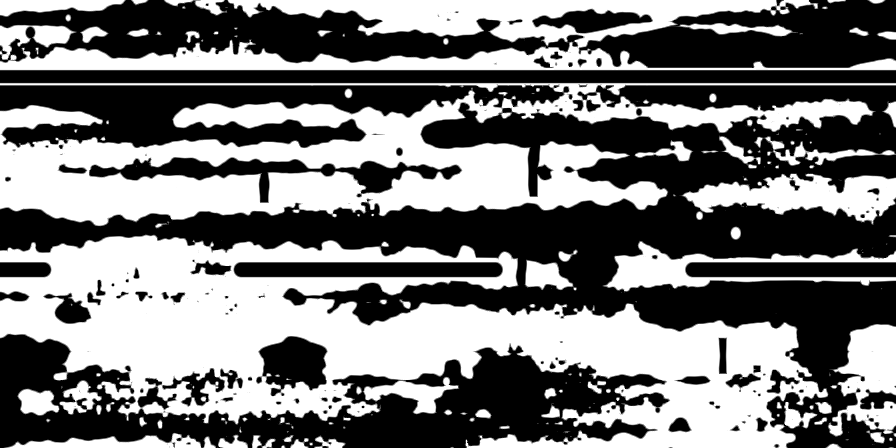
A WebGL 2 fragment shader for this texture:

```glsl
#version 300 es
precision highp float;
// Torn black and white horizontal streaks with a ruled line and a row of capsules.

uniform vec2 u_resolution;
out vec4 fragColor;

// Lengths are in canvas heights.
const float EDGE_PIXELS = 1.35;
const float FIELD_LIMIT = 0.030;
const float STREAK_AMOUNT = 0.018;
const float RAG_AMOUNT = 0.015;
const float CHIP_AMOUNT = 0.009;
const float GRIT_AMOUNT = 0.022;
const float BLOT_AMOUNT = 0.050;

const float RULE_Y = 0.829;
const float RULE_HALF = 0.0145;
const float RULE_HALO = 0.0050;
const float CAPSULE_Y = 0.398;
const float CAPSULE_START = 0.522;
const float CAPSULE_PERIOD = 1.008;
const float CAPSULE_LENGTH = 0.600;
const float CAPSULE_RADIUS = 0.0165;
const float CAPSULE_HALO = 0.0090;

const int DOT_COUNT = 28;
const int DRIP_COUNT = 4;
const int BAND_COUNT = 11;

// Each band: height, half thickness, growth to the right, patchiness.
const vec4 BANDS[BAND_COUNT] = vec4[BAND_COUNT](
  vec4(0.953, 0.020, 0.012, 0.070),
  vec4(0.898, 0.025, 0.004, 0.015),
  vec4(0.789, 0.024, 0.000, 0.015),
  vec4(0.700, 0.018, 0.004, 0.050),
  vec4(0.620, 0.006, 0.000, 0.060),
  vec4(0.485, 0.036, 0.014, 0.030),
  vec4(0.338, 0.020, 0.030, 0.030),
  vec4(0.215, 0.008, -0.006, 0.090),
  vec4(0.150, 0.018, -0.012, 0.050),
  vec4(0.105, 0.013, -0.004, 0.040),
  vec4(0.040, 0.020, -0.010, 0.050));

float hash(vec2 p) {
  vec3 q = fract(p.xyx * vec3(0.1031, 0.1030, 0.0973));
  q += dot(q, q.yzx + 33.33);
  return fract((q.x + q.y) * q.z);
}

float noise(vec2 p) {
  vec2 cell = floor(p), f = fract(p);
  f = f * f * (3.0 - 2.0 * f);
  float low = mix(hash(cell), hash(cell + vec2(1, 0)), f.x);
  float high = mix(hash(cell + vec2(0, 1)), hash(cell + vec2(1, 1)), f.x);
  return mix(low, high, f.y);
}

float signedNoise(vec2 p) { return 2.0 * noise(p) - 1.0; }

// Ink is positive, paper is negative.
float bandField(vec2 p) {
  float ink = -FIELD_LIMIT;
  for (int i = 0; i < BAND_COUNT; i++) {
    vec4 band = BANDS[i];
    float patches = noise(vec2(p.x * 3.2, float(i) * 7.0 + 3.0)) - 0.5;
    float halfHeight = band.y + band.z * (p.x - 1.0) + band.w * patches;
    ink = max(ink, halfHeight - abs(p.y - band.x));
  }
  return min(ink, FIELD_LIMIT);
}

float tornEdges(vec2 p) {
  float gritMask = smoothstep(0.52, 0.80, noise(p * vec2(4.0, 9.0) + 41.0));
  float blots = smoothstep(0.68, 0.88, noise(p * vec2(6.0, 10.0) + 17.0));
  return STREAK_AMOUNT * signedNoise(p * vec2(3.5, 27.0) + 5.0)
       + RAG_AMOUNT * signedNoise(p * vec2(23.0, 33.0) + 71.0)
       + CHIP_AMOUNT * signedNoise(p * vec2(56.0, 50.0) + 29.0)
       + GRIT_AMOUNT * gritMask * signedNoise(p * vec2(95.0, 110.0) + 13.0)
       + BLOT_AMOUNT * blots;
}

float addDrips(vec2 p, float ink) {
  for (int i = 0; i < DRIP_COUNT; i++) {
    float id = float(i) + 1.0;
    vec2 center = vec2(2.0 * hash(vec2(id, 3.0)), 0.15 + 0.6 * hash(vec2(id, 8.0)));
    vec2 size = vec2(0.010, 0.030 + 0.045 * hash(vec2(id, 19.0)));
    vec2 q = abs(p - center) - size;
    q.x += 0.004 * signedNoise(p * 34.0);
    ink = max(ink, -max(q.x, q.y));
  }
  return ink;
}

float addDots(vec2 p, float ink) {
  for (int i = 0; i < DOT_COUNT; i++) {
    float id = float(i) + 1.0;
    vec2 center = vec2(2.0 * hash(vec2(id, 31.0)), hash(vec2(id, 57.0)));
    float radius = mix(0.005, 0.013, hash(vec2(id, 83.0)));
    float dist = length((p - center) * vec2(1.0, 0.8)) - radius;
    ink = i % 2 == 0 ? max(ink, -dist) : min(ink, dist);
  }
  return ink;
}

// Draws a black shape inside a white outline.
float inlay(float ink, float dist, float halo) {
  return max(min(ink, dist - halo), -dist);
}

float capsuleDistance(vec2 p) {
  float x = mod(p.x - CAPSULE_START, CAPSULE_PERIOD) - 0.5 * CAPSULE_LENGTH;
  x -= CAPSULE_PERIOD * step(0.5 * CAPSULE_PERIOD, x);
  float reach = max(abs(x) - 0.5 * CAPSULE_LENGTH + CAPSULE_RADIUS, 0.0);
  return length(vec2(reach, p.y - CAPSULE_Y)) - CAPSULE_RADIUS;
}

void main() {
  vec2 p = gl_FragCoord.xy / u_resolution.y;
  float ink = bandField(p) + tornEdges(p);
  ink = addDots(p, addDrips(p, ink));
  float wobble = 0.002 * signedNoise(vec2(p.x * 18.0, 4.0));
  ink = inlay(ink, abs(p.y - RULE_Y) - RULE_HALF, RULE_HALO);
  ink = inlay(ink, capsuleDistance(p), CAPSULE_HALO + wobble);
  float edge = EDGE_PIXELS * max(fwidth(ink), 0.00001);
  fragColor = vec4(vec3(clamp(0.5 - ink / edge, 0.0, 1.0)), 1.0);
}
```
